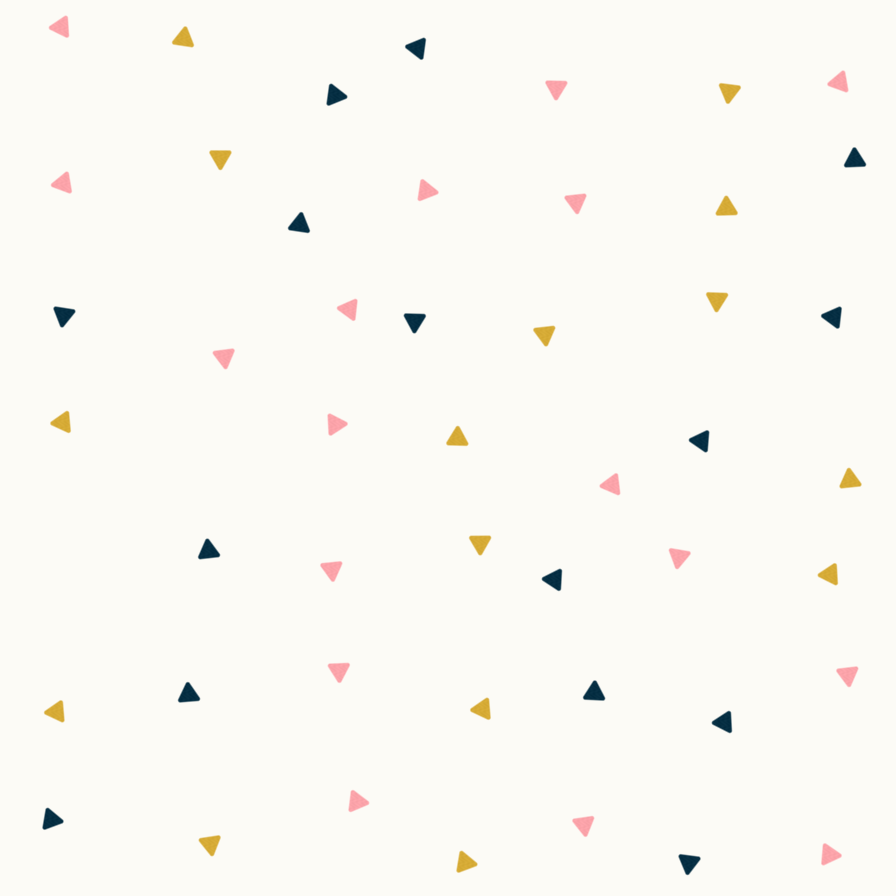
Write a Shadertoy shader that draws this pattern.

```glsl
const vec3 CREAM = vec3(0.99, 0.984, 0.965);
const vec3 PINK  = vec3(0.985, 0.64, 0.665);
const vec3 GOLD  = vec3(0.84, 0.67, 0.21);
const vec3 NAVY  = vec3(0.02, 0.18, 0.26);

const float CELLS     = 7.0;     // cells across the canvas
const float JITTER    = 0.58;    // wander inside a cell, in cells
const float HALF_SIDE = 0.0098;  // triangle core, in canvas units
const float ROUNDING  = 0.0024;
const float TILT      = 0.36;    // spread around the quarter turns, in radians
const float EMPTY     = 0.06;    // share of cells left blank

float hash(vec2 p, float seed) {
    vec3 q = fract(vec3(p.xyx + seed * 7.31) * vec3(0.1031, 0.1030, 0.0973));
    q += dot(q, q.yzx + 33.33);
    return fract((q.x + q.y) * q.z);
}

mat2 rotation(float angle) {
    float c = cos(angle), s = sin(angle);
    return mat2(c, s, -s, c);
}

// Signed distance to an equilateral triangle with soft corners
float roundedTriangle(vec2 p, float halfSide, float radius) {
    const float K = sqrt(3.0);
    p.x = abs(p.x) - halfSide;
    p.y += halfSide / K;
    if (p.x + K * p.y > 0.0) p = vec2(p.x - K * p.y, -K * p.x - p.y) * 0.5;
    p.x -= clamp(p.x, -2.0 * halfSide, 0.0);
    return -length(p) * sign(p.y) - radius;
}

// Shuffles the three inks within each run of three cells, keeping shares even
vec3 inkColour(vec2 cell) {
    float id = cell.x + CELLS * cell.y;
    vec2 run = vec2(floor(id / 3.0), 5.0);
    float turn = hash(run, 1.0) < 0.5 ? 1.0 : 2.0;
    float ink = mod(mod(id, 3.0) * turn + floor(3.0 * hash(run, 2.0)), 3.0);
    return ink < 0.5 ? PINK : ink < 1.5 ? GOLD : NAVY;
}

// Faint unevenness of the printed ink
float inkGrain(vec2 p) {
    return sin(p.x * 900.0 + 2.0 * sin(p.y * 620.0)) * sin(p.y * 780.0 + p.x * 310.0);
}

void mainImage(out vec4 fragColor, in vec2 fragCoord) {
    float size = min(iResolution.x, iResolution.y);
    vec2 uv = fragCoord / size;
    vec2 cell = floor(uv * CELLS);

    // One wandering triangle per cell, pointing near a quarter turn
    vec2 wander = vec2(hash(cell, 3.0), hash(cell, 4.0)) - 0.5;
    vec2 centre = (cell + 0.5 + JITTER * wander) / CELLS;
    float quarter = floor(4.0 * hash(cell, 5.0));
    float angle = quarter * radians(90.0) + TILT * (hash(cell, 6.0) - 0.5);
    float dist = roundedTriangle(rotation(angle) * (uv - centre), HALF_SIDE, ROUNDING);

    // Soft edge, never thinner than a pixel
    float edge = max(0.0012, 0.8 / size);
    float cover = 1.0 - smoothstep(-edge, edge, dist);
    cover *= step(EMPTY, hash(cell, 8.0));

    vec3 ink = inkColour(cell) + 0.015 * inkGrain(uv);
    fragColor = vec4(mix(CREAM, ink, cover), 1.0);
}
```
